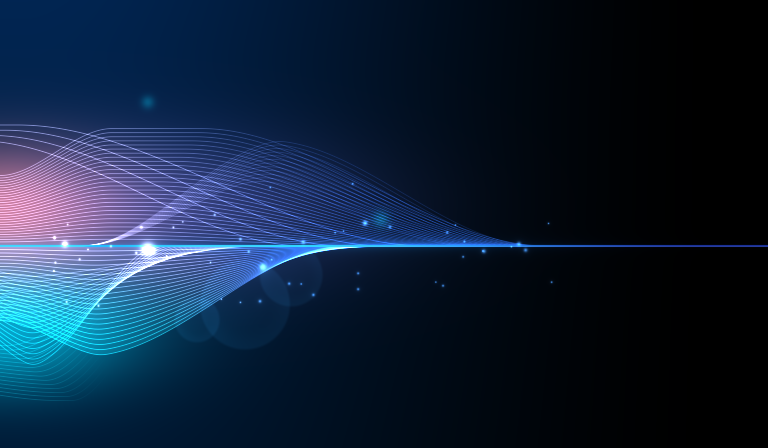
This background is drawn by a Shadertoy shader. Its source:

```glsl
const float HORIZON = 0.451;
const vec3 CYAN = vec3(0.12, 0.85, 0.88);
const vec3 LILAC = vec3(0.78, 0.76, 0.95);
const vec3 AZURE = vec3(0.20, 0.43, 0.95);
const vec3 TEAL = vec3(0.0, 0.52, 0.54);
const vec3 CORAL = vec3(0.70, 0.30, 0.23);
const vec3 VIOLET = vec3(0.17, 0.13, 0.25);

float hash(float n) {
    return fract(sin(n * 91.17) * 4375.85);
}

float glow(vec2 p, vec2 center, vec2 radius) {
    vec2 q = (p - center) / radius;
    return exp(-dot(q, q));
}

// Height of one strand: rises from a floor, then sweeps down to zero.
float profile(float x, float t, vec2 heights, vec2 starts, vec2 ends, vec3 rise) {
    float fall = 1.0 - smoothstep(mix(starts.x, starts.y, t), mix(ends.x, ends.y, t), x);
    float lift = mix(rise.z, 1.0, smoothstep(rise.x, rise.y, x));
    return mix(heights.x, heights.y, t) * fall * lift;
}

// Sum of evenly spread strands, measured from the horizon.
float sheet(vec2 p, float px, int count, vec2 heights, vec2 starts, vec2 ends, vec3 rise) {
    const float STEP = 0.004;
    float sum = 0.0;
    for (int i = 0; i < count; i++) {
        float t = float(i) / float(count - 1);
        float h = profile(p.x, t, heights, starts, ends, rise);
        float slope = (profile(p.x + STEP, t, heights, starts, ends, rise) - h) / STEP;
        float d = abs(p.y - HORIZON - h) / sqrt(1.0 + slope * slope);
        sum += 1.0 - smoothstep(0.0008 - px * 0.7, 0.0008 + px * 0.7, d);
    }
    return sum;
}

float spark(vec2 p, vec2 center, float size) {
    float d = length(p - center) / size;
    return exp(-d * d) + 0.25 * exp(-d * 0.8);
}

float bokeh(vec2 p, vec2 center, float radius) {
    float d = length(p - center);
    float disc = 1.0 - smoothstep(radius - 0.004, radius + 0.004, d);
    return disc * (0.6 + 0.4 * smoothstep(0.5, 1.0, d / radius));
}

vec3 backdrop(vec2 p) {
    float fade = 1.0 - smoothstep(0.05, 1.62, p.x);
    vec3 color = mix(vec3(0.0, 0.10, 0.21), vec3(0.005, 0.145, 0.32), p.y) * fade;
    color += VIOLET * glow(p, vec2(0.38, 0.53), vec2(0.42, 0.16));
    color += CORAL * glow(p, vec2(0.0, 0.53), vec2(0.27, 0.14));
    color += TEAL * glow(p, vec2(0.0, 0.26), vec2(0.30, 0.13));
    return color;
}

vec3 strands(vec2 p, float px) {
    const vec3 FLAT = vec3(-1.0, -0.5, 1.0);
    vec3 upperTint = mix(LILAC, AZURE, smoothstep(0.25, 0.85, p.x));
    vec3 lowerTint = mix(CYAN, LILAC, smoothstep(0.23, 0.42, p.y));
    lowerTint = mix(lowerTint, AZURE, smoothstep(0.38, 0.65, p.x));

    // Upper sheet, its steep crossing strands and its rising fold
    float upper = sheet(p, px, 28, vec2(0.015, 0.262), vec2(0.25, 0.45),
                        vec2(0.95, 1.22), vec3(0.0, 0.25, 0.60));
    float crossing = sheet(p, px, 4, vec2(0.235, 0.270), vec2(-0.05, 0.04),
                           vec2(0.68, 0.95), FLAT);
    float fold = sheet(p, px, 12, vec2(0.16, 0.235), vec2(0.50, 0.60),
                       vec2(1.05, 1.20), vec3(0.18, 0.64, 0.0));
    float upperFade = mix(0.46, 0.24, smoothstep(0.15, 0.65, p.x) * smoothstep(0.52, 0.68, p.y));
    vec3 color = upperTint * (upper * upperFade + crossing * 0.55 + fold * 0.20);

    // Lower sheet, its curled part and the dim mesh below
    float lower = sheet(p, px, 22, vec2(-0.012, -0.245), vec2(0.10, 0.20),
                        vec2(0.92, 0.77), vec3(0.0, 0.24, 0.68));
    float curl = sheet(p, px, 18, vec2(-0.07, -0.268), vec2(0.02, 0.06),
                       vec2(0.60, 0.36), vec3(-0.12, 0.09, 0.55));
    float mesh = sheet(p, px, 14, vec2(-0.23, -0.345), vec2(0.0, 0.16),
                       vec2(0.40, 0.46), vec3(-0.2, 0.13, 0.9));
    color += lowerTint * (lower * 0.55 + curl * 0.42);
    color += CYAN * mesh * 0.20 * (1.0 - smoothstep(0.04, 0.25, p.x));

    // Translucent body of the lower sheet
    float edge = HORIZON + profile(p.x, 1.0, vec2(-0.245), vec2(0.20), vec2(0.77), vec3(0.0, 0.24, 0.68));
    float body = smoothstep(edge - px, edge + px, p.y) * (1.0 - smoothstep(HORIZON - px, HORIZON + px, p.y));
    return color + lowerTint * body * 0.13;
}

vec3 sparkles(vec2 p) {
    float light = 0.0;
    for (int i = 0; i < 48; i++) {
        float n = float(i) + 1.0;
        float x = 0.12 + 1.15 * pow(hash(n), 1.5);
        float spread = hash(n + 57.3) + hash(n + 113.9) - 1.0;
        float size = mix(0.0018, 0.0045, pow(hash(n + 211.0), 3.0));
        light += spark(p, vec2(x, HORIZON + spread * 0.16), size) * 0.65;
    }
    light += spark(p, vec2(0.33, 0.443), 0.013) * 1.3;
    light += spark(p, vec2(0.587, 0.404), 0.007);
    light += spark(p, vec2(0.815, 0.502), 0.005);
    light += spark(p, vec2(0.145, 0.455), 0.006);
    return mix(vec3(0.9, 0.9, 1.0), vec3(0.30, 0.62, 1.0), smoothstep(0.3, 0.65, p.x)) * light;
}

void mainImage(out vec4 fragColor, in vec2 fragCoord) {
    vec2 p = fragCoord / iResolution.y;
    float px = 1.0 / iResolution.y;
    vec3 color = backdrop(p);

    // Soft discs and distant lights
    float discs = bokeh(p, vec2(0.547, 0.32), 0.10) + bokeh(p, vec2(0.44, 0.286), 0.05)
                + bokeh(p, vec2(0.65, 0.386), 0.07);
    color += vec3(0.03, 0.09, 0.13) * discs * 0.5;
    color += TEAL * 0.4 * (glow(p, vec2(0.33, 0.772), vec2(0.014)) + glow(p, vec2(0.85, 0.51), vec2(0.018)));
    color += min(strands(p, px), vec3(0.85));

    // Horizon beam
    float offset = abs(p.y - HORIZON);
    float beam = 1.0 - smoothstep(0.0016 - px * 0.6, 0.0016 + px, offset);
    vec3 beamTint = mix(vec3(0.08, 0.65, 1.0), vec3(0.0, 0.10, 0.55), smoothstep(0.7, 1.6, p.x));
    color = mix(color, beamTint, beam);
    color += beamTint * 0.22 * exp(-offset * 110.0) * (1.0 - smoothstep(0.8, 1.65, p.x));
    color += sparkles(p);
    fragColor = vec4(clamp(color, 0.0, 1.0), 1.0);
}
```
